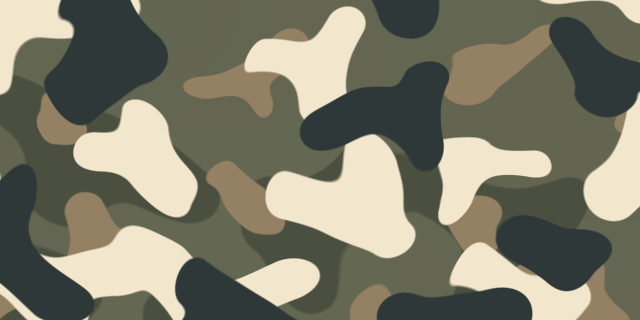
This pattern is drawn by a Shadertoy shader. Its source:

```glsl
// Woodland camouflage: layers of smooth, lobed blobs in olive, tan, cream and navy.

const vec3 OLIVE      = vec3(0.39, 0.40, 0.32);
const vec3 DARK_OLIVE = vec3(0.29, 0.31, 0.25);
const vec3 TAN        = vec3(0.58, 0.50, 0.39);
const vec3 CREAM      = vec3(0.95, 0.90, 0.80);
const vec3 NAVY       = vec3(0.18, 0.22, 0.22);

const float MELT = 0.035;    // how far neighbouring arms flow together
const float STRETCH = 1.2;   // sideways elongation of all blobs

vec3 hash3(vec3 p) {
    p = fract(p * vec3(0.1031, 0.1030, 0.0973));
    p += dot(p, p.yxz + 33.33);
    return fract((p.xxy + p.yxx) * p.zyx);
}

// Smooth two-channel value noise in 0..1
vec2 noise2(vec2 p, float seed) {
    vec2 i = floor(p), f = fract(p);
    f = f * f * f * (f * (f * 6.0 - 15.0) + 10.0);
    vec2 a = hash3(vec3(i, seed)).xy;
    vec2 b = hash3(vec3(i + vec2(1, 0), seed)).xy;
    vec2 c = hash3(vec3(i + vec2(0, 1), seed)).xy;
    vec2 d = hash3(vec3(i + vec2(1, 1), seed)).xy;
    return mix(mix(a, b, f.x), mix(c, d, f.x), f.y);
}

vec2 rotate(vec2 p, float angle) {
    float c = cos(angle), s = sin(angle);
    return vec2(c * p.x - s * p.y, s * p.x + c * p.y);
}

// Arm from the origin to tip, its radius changing along the way
float armDistance(vec2 p, vec2 tip, float rootRadius, float tipRadius) {
    float t = clamp(dot(p, tip) / dot(tip, tip), 0.0, 1.0);
    return length(p - tip * t) - mix(rootRadius, tipRadius, t);
}

// Summed weight of three uneven arms; the sum is what melts them together
float lobedBlob(vec2 p, vec2 cell, float seed, float radius, vec2 armRange) {
    vec3 shape = hash3(vec3(cell, seed + 7.0));
    float turn = 6.2832 * shape.z, size = mix(0.75, 1.25, shape.x);
    float weight = 0.0;
    for (int i = 0; i < 3; i++) {
        vec3 h = hash3(vec3(cell, seed + 11.0 + float(i)));
        float angle = turn + 2.094 * float(i) + 1.2 * (h.x - 0.5);
        vec2 tip = rotate(vec2(size * mix(armRange.x, armRange.y, h.y), 0.0), angle);
        float tipRadius = radius * mix(0.75, 1.3, h.z);
        weight += exp(-armDistance(p, tip, radius * size, tipRadius * size) / MELT);
    }
    return weight;
}

// Signed distance to one layer: a blob per jittered cell, on a bent and turned grid
float blobLayer(vec2 p, float seed, float cellSize, float radius, vec2 armRange) {
    p += 0.16 * (noise2(p * 3.2, seed + 3.0) - 0.5);
    p.x = 1.0 + (p.x - 1.0) / STRETCH;
    p = rotate(p, seed * 0.37) / cellSize + seed * 1.7;
    vec2 home = floor(p);
    float weight = 1e-20;
    for (int y = -1; y <= 1; y++)
    for (int x = -1; x <= 1; x++) {
        vec2 cell = home + vec2(x, y);
        vec2 centre = cell + mix(vec2(0.2), vec2(0.8), hash3(vec3(cell, seed)).xy);
        weight += lobedBlob(p - centre, cell, seed, radius, armRange);
    }
    return -MELT * log(weight) * cellSize;
}

vec3 paint(vec3 under, vec3 colour, float d, float edge) {
    return mix(under, colour, 1.0 - smoothstep(-edge, edge, d));
}

void mainImage(out vec4 fragColor, in vec2 fragCoord) {
    vec2 p = fragCoord / iResolution.y;
    float edge = max(0.0033, 0.8 / iResolution.y);

    // Base cloth with a faint tonal drift
    vec3 colour = OLIVE + 0.012 * (noise2(p * 2.0, 41.0).x - 0.5);

    // Layers from back to front: cell size, radius and arm lengths set the shares
    colour = paint(colour, DARK_OLIVE, blobLayer(p, 5.0, 0.78, 0.13, vec2(0.10, 0.32)), edge * 1.5);
    colour = paint(colour, TAN,   blobLayer(p, 12.0, 0.52, 0.103, vec2(0.08, 0.32)), edge);
    colour = paint(colour, CREAM, blobLayer(p, 23.0, 0.52, 0.113, vec2(0.15, 0.42)), edge);
    colour = paint(colour, NAVY,  blobLayer(p, 31.0, 0.56, 0.125, vec2(0.10, 0.34)), edge);

    fragColor = vec4(colour, 1.0);
}
```
